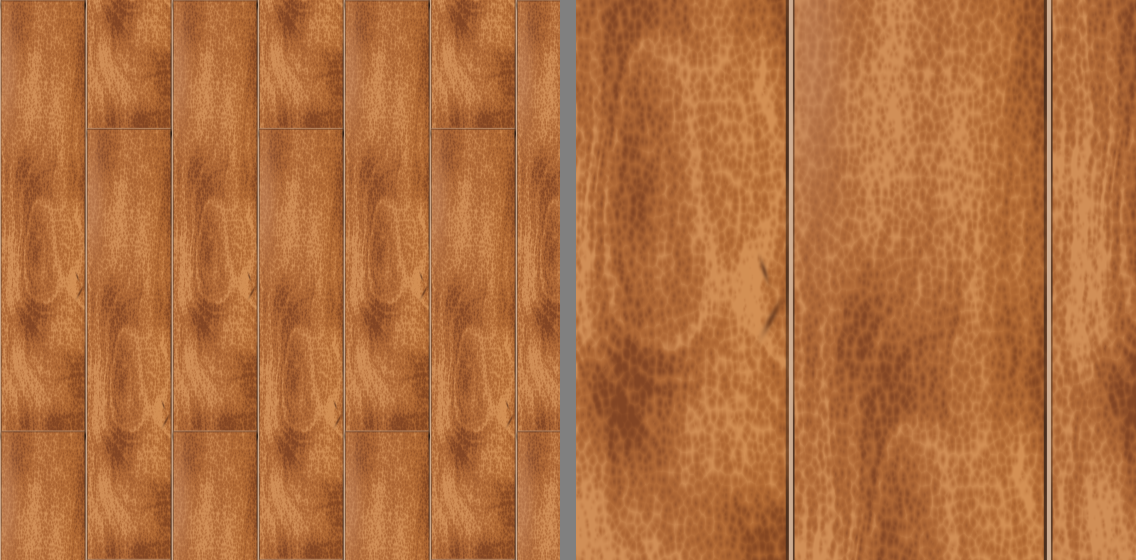
Left, the full canvas; right, a detail of the centre.
Give the GLSL for this texture, as a Shadertoy shader.

```glsl
vec2 hash2(vec2 c) {
    return fract(sin(vec2(dot(c, vec2(127.1, 311.7)), dot(c, vec2(269.5, 183.3)))) * 4375.85);
}

// Cellular noise: distance to the nearest scattered point
float cells(vec2 p) {
    vec2 id = floor(p), f = fract(p);
    float nearest = 2.0;
    for (int y = -1; y <= 1; y++)
        for (int x = -1; x <= 1; x++) {
            vec2 o = vec2(x, y);
            nearest = min(nearest, length(o + hash2(id + o) - f));
        }
    return nearest;
}

// Layered sines, each layer bending the next
float waves(vec2 p) {
    float sum = 0.0, amp = 0.5;
    for (int i = 0; i < 5; i++) {
        sum += amp * sin(p.x + 1.7 * sin(p.y + float(i) * 2.1));
        p = mat2(1.7, 0.25, -0.25, 1.7) * p + 1.3;
        amp *= 0.6;
    }
    return sum;
}

float blob(vec2 p, vec2 center, vec2 radius) {
    vec2 d = (p - center) / radius;
    return exp(-dot(d, d));
}

float line(float d, float halfWidth, float px) {
    return 1.0 - smoothstep(halfWidth - px, halfWidth + px, abs(d));
}

// Wood colour; p.x runs 0..1 across the plank, p.y 0..5 down it
vec3 wood(vec2 p) {
    float warp = waves(p * vec2(3.5, 1.6));
    vec2 q = p + vec2(0.05, 0.12) * warp;

    // Growth rings flow around an oval heart and a lower right swirl
    float ring = q.x + 0.75 * blob(q, vec2(0.38, 2.95), vec2(0.3, 0.85))
               - 0.6 * blob(q, vec2(1.02, 4.45), vec2(0.35, 0.55))
               + 0.05 * sin(p.y * 4.5 + 2.0 * sin(p.y * 1.7));
    float phase = ring * 21.0;
    float bands = 0.6 * sin(phase + 0.7 * sin(phase)) + 0.35 * sin(ring * 47.0 + 1.0) + 0.25 * sin(ring * 89.0);
    float tone = bands * mix(0.07, 0.24, smoothstep(0.9, 2.2, p.y));

    // Long streaks and soft mottling
    tone += 0.14 * waves(vec2(q.x * 17.0, p.y * 1.2)) + 0.14 * warp;

    // Broad light areas
    tone += 0.50 * blob(q, vec2(0.1, 3.15), vec2(0.2, 0.75));
    tone += 0.38 * blob(q, vec2(0.5, 1.1), vec2(0.38, 0.65));
    tone += 0.34 * blob(q, vec2(0.78, 3.1), vec2(0.16, 1.1));
    tone += 0.32 * blob(q, vec2(0.3, 4.5), vec2(0.3, 0.35));

    // Dark streaks, oval heart and swirl
    tone -= 0.46 * blob(q, vec2(0.27, 0.35), vec2(0.15, 0.45));
    tone -= 0.40 * blob(q, vec2(0.95, 0.8), vec2(0.12, 0.8));
    tone -= 0.52 * blob(q, vec2(0.37, 2.1), vec2(0.18, 0.3));
    tone -= 0.38 * blob(q, vec2(0.4, 2.9), vec2(0.15, 0.5));
    tone -= 0.62 * blob(q, vec2(0.36, 3.75), vec2(0.22, 0.24));
    tone -= 0.50 * blob(q, vec2(0.93, 2.12), vec2(0.11, 0.25));
    tone -= 0.58 * blob(q, vec2(0.9, 4.4), vec2(0.13, 0.45));
    tone -= 0.42 * blob(q, vec2(0.55, 4.95), vec2(0.5, 0.2));
    tone = 0.44 + 1.12 * tone;

    // Upright fibres and a fine, nearly even fleck
    tone += 0.38 * (cells(vec2(q.x * 36.0, p.y * 6.0)) - 0.45);
    tone += 0.66 * (cells(vec2(p.x * 40.0, p.y * 25.0)) - 0.45);

    vec3 color = mix(vec3(0.51, 0.27, 0.14), vec3(0.69, 0.41, 0.21), smoothstep(-0.45, 0.5, tone));
    color = mix(color, vec3(0.82, 0.56, 0.34), smoothstep(0.35, 1.1, tone));

    // Golden right side, pale sheen at the upper left
    color += vec3(0.01, 0.005, -0.01) * smoothstep(0.5, 0.9, p.x);
    color = mix(color, vec3(0.75, 0.52, 0.38), 0.45 * blob(p, vec2(0.08, 0.85), vec2(0.13, 0.7)));

    // Short slanted cracks by the right edge
    float crack = blob(p, vec2(0.93 - 0.5 * (p.y - 3.4), 3.4), vec2(0.014, 0.06))
                + blob(p, vec2(0.9 + 0.3 * (p.y - 3.22), 3.22), vec2(0.01, 0.04));
    return mix(color, vec3(0.32, 0.16, 0.08), 0.65 * min(crack, 1.0));
}

void mainImage(out vec4 fragColor, in vec2 fragCoord) {
    vec2 uv = fragCoord / iResolution.y;
    float px = 0.7 / (iResolution.y * 0.1536);

    // Columns of equal planks; every second column is shifted down
    float column = floor(uv.x / 0.1536);
    float down = 1.0 - uv.y - 0.2292 * mod(column, 2.0);
    vec2 p = vec2(fract(uv.x / 0.1536), mod(down, 0.7695) / 0.1536);
    vec3 color = wood(p);

    // Signed distances to the nearest side and end joints
    float side = p.x - step(0.5, p.x);
    float end = p.y - 5.01 * step(2.5, p.y);

    // End joint: thin shadow under a dull pale edge
    color = mix(color, vec3(0.36, 0.21, 0.13), 0.5 * line(end - 0.008, 0.009, px));
    color = mix(color, vec3(0.76, 0.59, 0.46), 0.7 * line(end, 0.006, px));

    // Side joint: uneven dark groove with a pale core
    float groove = 0.7 + 0.2 * sin(p.y * 3.0 + sin(p.y * 11.0));
    color = mix(color, vec3(0.25, 0.16, 0.11), groove * line(side, 0.017, px));
    color = mix(color, vec3(0.86, 0.73, 0.62), 0.9 * line(side - 0.003, 0.008, px));

    // Dark chips where joints meet
    float chip = blob(vec2(side, end), vec2(-0.008, 0.06), vec2(0.014, 0.045));
    color = mix(color, vec3(0.12, 0.08, 0.06), 0.8 * chip);
    fragColor = vec4(color, 1.0);
}
```
